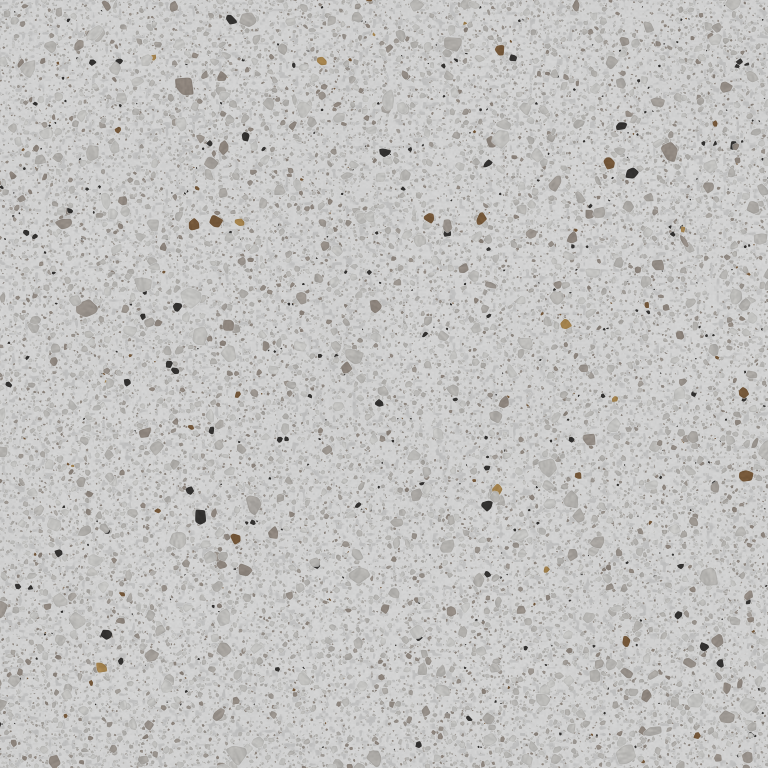
This texture is drawn by a WebGL 1 fragment shader. Its source:

```glsl
precision highp float;
// Pale terrazzo: light speckled paste filled with crushed stone chips.
// Each chip layer is a jittered grid of rounded, irregular polygons;
// four layers run from fine grit to large pebbles, over value-noise grain.
uniform vec2 u_resolution;

const vec3 PASTE = vec3(0.822, 0.823, 0.823);
const vec3 RIM   = vec3(0.840, 0.840, 0.838);
const vec3 PALE  = vec3(0.765, 0.765, 0.757);
const vec3 GREY  = vec3(0.685, 0.678, 0.665);
const vec3 TAUPE = vec3(0.550, 0.515, 0.485);
const vec3 BROWN = vec3(0.460, 0.345, 0.225);
const vec3 OCHRE = vec3(0.640, 0.510, 0.300);
const vec3 BLACK = vec3(0.200, 0.195, 0.190);

const float TAU = 6.2831853;
const float SIDES = 6.0;
const float CORNER_SHARPNESS = 11.0;
const float RIM_WIDTH = 0.0014;
const float GRAIN_STRENGTH = 0.075;
const float MOTTLE_STRENGTH = 0.10;

float hash(vec2 p) {
  return fract(sin(dot(p, vec2(127.1, 311.7))) * 43758.5453);
}

float noise(vec2 p) {
  vec2 i = floor(p), f = fract(p);
  f = f * f * (3.0 - 2.0 * f);
  return mix(mix(hash(i), hash(i + vec2(1.0, 0.0)), f.x),
             mix(hash(i + vec2(0.0, 1.0)), hash(i + 1.0), f.x), f.y);
}

// Signed distance to a squashed polygon with uneven sides and soft corners.
float chipDistance(vec2 q, float radius, float squash, vec2 id) {
  float sum = 0.0;
  for (float k = 0.0; k < SIDES; k++) {
    float angle = (k + 0.7 * hash(id + k * 3.17)) * TAU / SIDES;
    vec2 normal = vec2(cos(angle), sin(angle) / squash);
    float offset = radius * (0.72 + 0.45 * hash(id + k * 5.39 + 40.0));
    float side = (dot(q, normal) - offset) / length(normal);
    sum += exp(CORNER_SHARPNESS * side / radius);
  }
  return log(sum) * radius / CORNER_SHARPNESS;
}

// Mostly pale and grey stone, with rarer taupe, brown, ochre and black.
vec3 stoneColor(float tone, float kind, float rare) {
  vec3 c = mix(PALE, GREY, smoothstep(0.15, 0.75, tone));
  c = mix(c, TAUPE, smoothstep(0.65, 0.98, tone));
  c = mix(c, BROWN, step(1.0 - 0.5 * rare, kind));
  c = mix(c, OCHRE, step(1.0 - 0.2 * rare, kind));
  return mix(c, BLACK, step(kind, 0.45 * rare));
}

// Draws one size of chip over the colour below it.
vec3 addChips(vec3 color, vec2 p, float cells, float density,
              float minRadius, float maxRadius, float rare, float pixel) {
  vec2 home = floor(p * cells);
  for (int y = -1; y <= 1; y++) {
    for (int x = -1; x <= 1; x++) {
      vec2 cell = home + vec2(float(x), float(y));
      vec2 id = cell + cells * 1.37;
      if (hash(id) > density) continue;

      vec2 jitter = vec2(hash(id + 11.3), hash(id + 23.9));
      vec2 q = p - (cell + jitter) / cells;
      float size = hash(id + 31.7);
      float radius = mix(minRadius, maxRadius, size * size);
      if (length(q) > 2.2 * radius + RIM_WIDTH) continue;

      float turn = TAU * hash(id + 47.1);
      float c = cos(turn), s = sin(turn);
      q = vec2(c * q.x + s * q.y, c * q.y - s * q.x);
      float squash = mix(0.48, 1.0, sqrt(hash(id + 59.3)));
      float d = chipDistance(q, radius, squash, id);

      // Stone body with cloudy mottling and a slightly darker edge
      vec3 stone = stoneColor(hash(id + 67.7), hash(id + 73.1), rare);
      float cloud = noise(q * vec2(150.0, 330.0) + id) - 0.5;
      stone *= 1.0 + MOTTLE_STRENGTH * cloud;
      stone *= 1.0 - 0.05 * smoothstep(-0.0022, 0.0, d);

      float rim = 1.0 - smoothstep(0.0, RIM_WIDTH, d);
      float body = 1.0 - smoothstep(-0.6 * pixel, 0.6 * pixel, d);
      color = mix(color, RIM, 0.6 * rim);
      color = mix(color, stone, body);
    }
  }
  return color;
}

void main() {
  float extent = min(u_resolution.x, u_resolution.y);
  vec2 p = gl_FragCoord.xy / extent;
  float pixel = 1.0 / extent;

  // Paste with faint broad patches and fine grey specks
  vec3 color = PASTE + 0.012 * (noise(p * 9.0) - 0.5);
  float speck = smoothstep(0.56, 0.86, noise(p * 230.0 + 7.0));
  color -= GRAIN_STRENGTH * speck;

  // Chips from grit to pebbles: cells, density, radii, share of rare stone
  color = addChips(color, p, 170.0, 0.58, 0.0010, 0.0021, 0.010, pixel);
  color = addChips(color, p, 92.0, 0.52, 0.0020, 0.0042, 0.035, pixel);
  color = addChips(color, p, 45.0, 0.46, 0.0040, 0.0078, 0.070, pixel);
  color = addChips(color, p, 23.0, 0.32, 0.0075, 0.0130, 0.100, pixel);

  // Fine grain over everything
  color += 0.026 * (noise(p * 410.0 + 19.0) - 0.5);
  gl_FragColor = vec4(color, 1.0);
}
```
